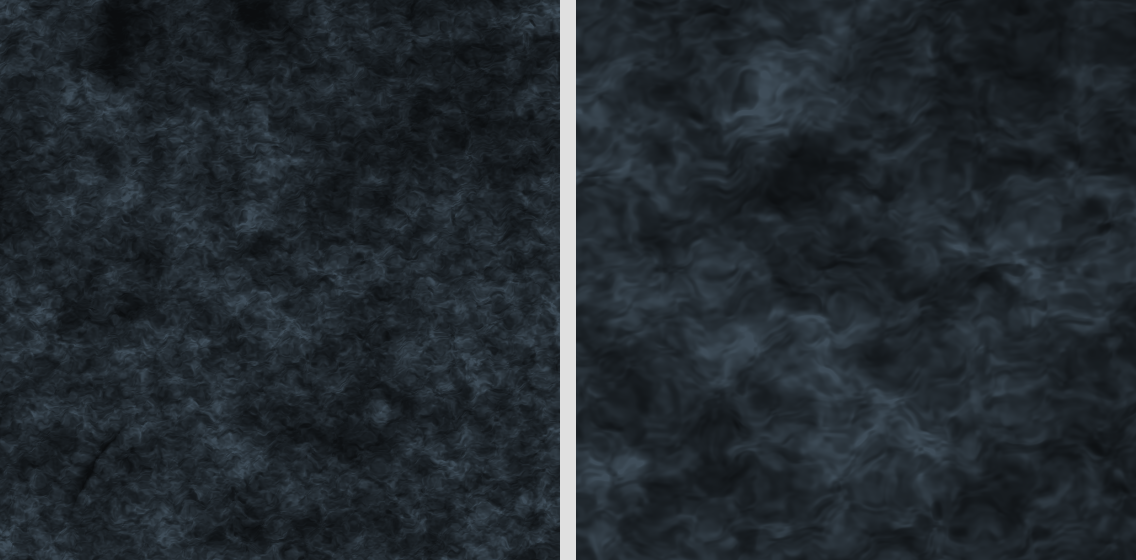
Left, the full canvas; right, a detail of the centre.
A WebGL 2 fragment shader for this texture:

```glsl
#version 300 es
precision highp float;

uniform vec2 u_resolution;
out vec4 fragColor;

float hash(vec2 cell) {
    return fract(sin(dot(cell, vec2(127.1, 311.7))) * 43758.5453);
}

// Smooth value noise in -1..1
float noise(vec2 p) {
    vec2 cell = floor(p);
    vec2 f = fract(p);
    f = f * f * f * (f * (f * 6.0 - 15.0) + 10.0);
    float low = mix(hash(cell), hash(cell + vec2(1, 0)), f.x);
    float high = mix(hash(cell + vec2(0, 1)), hash(cell + vec2(1, 1)), f.x);
    return mix(low, high, f.y) * 2.0 - 1.0;
}

vec2 turn(vec2 p, float angle) {
    float c = cos(angle), s = sin(angle);
    return mat2(c, s, -s, c) * p;
}

// Layered mottling: broad stains, ragged clumps, then flat fine tufts
float mottling(vec2 p) {
    float sum = 0.0;
    float frequency = 5.0;
    for (int i = 0; i < 6; i++) {
        float level = float(i);
        float amplitude = 1.12 - 0.07 * abs(level - 2.5) * abs(level - 2.5);
        vec2 flatten = vec2(1.0, 1.0 + 0.1 * level);
        vec2 q = turn(p, 0.5 * sin(level * 2.4)) * flatten;
        sum += amplitude * noise(q * frequency + level * 17.3);
        frequency *= 2.12;
    }
    return sum;
}

// Soft shaded valley along a segment
float valley(vec2 p, vec2 a, vec2 b, float width) {
    vec2 along = b - a;
    float t = clamp(dot(p - a, along) / dot(along, along), 0.0, 1.0);
    float d = length(p - a - along * t) / width;
    return exp(-d * d);
}

// Sharp crease: abrupt on its right side, fading out to the left
float crease(vec2 p) {
    float y = p.y - 0.165;
    float d = p.x - 0.165 - 0.62 * y - 2.5 * y * y - 0.004 * noise(p * 45.0);
    float shade = d > 0.0 ? exp(-d / 0.0035) : exp(d / 0.013);
    return shade * smoothstep(0.11, 0.02, abs(y));
}

void main() {
    vec2 p = gl_FragCoord.xy / u_resolution;

    // Ragged outlines from two scales of domain warp
    vec2 warp = vec2(noise(p * 38.0 + 3.7), noise(p * 38.0 + 61.2)) * 0.007;
    warp += vec2(noise(p * 105.0 + 9.1), noise(p * 105.0 + 83.4)) * 0.003;
    vec2 q = p + warp;
    float tone = 0.92 * mottling(q);

    // Small dark pits with a faint lit lower lip
    vec2 pitScale = vec2(62.0, 85.0);
    float pit = smoothstep(0.4, 0.85, noise(q * pitScale + 41.0));
    float lip = smoothstep(0.4, 0.85, noise((q + vec2(0.0, 0.005)) * pitScale + 41.0));
    tone += 0.35 * lip - 1.1 * pit + 0.05;

    // Broad light: paler toward the bottom and the right middle
    tone += 0.4 * (0.5 - p.y);
    tone += 0.7 * valley(p, vec2(0.87, 0.5), vec2(0.98, 0.45), 0.1);

    // Folds
    vec2 r = p + 0.015 * vec2(noise(p * 14.0), noise(p * 14.0 + 29.0));
    tone -= 2.6 * valley(r, vec2(0.205, 0.89), vec2(0.23, 0.98), 0.036);
    tone -= 2.2 * valley(r, vec2(0.455, 0.97), vec2(0.48, 1.01), 0.02);
    tone -= 1.3 * valley(r, vec2(0.27, 0.52), vec2(0.265, 0.58), 0.025);
    tone -= 0.6 * valley(r, vec2(0.275, 0.3), vec2(0.27, 0.8), 0.02);
    tone -= 1.0 * valley(r, vec2(0.37, 0.03), vec2(0.46, 0.04), 0.03);
    tone -= 4.0 * crease(p);

    // Fine fibre grain
    tone += 0.3 * noise(turn(p, 0.3) * vec2(170.0, 270.0));

    // Exponential response keeps the shadows soft and the highlights pale
    vec3 color = vec3(0.124, 0.152, 0.175) * exp(0.265 * clamp(tone, -4.0, 2.6));
    fragColor = vec4(color, 1.0);
}
```
